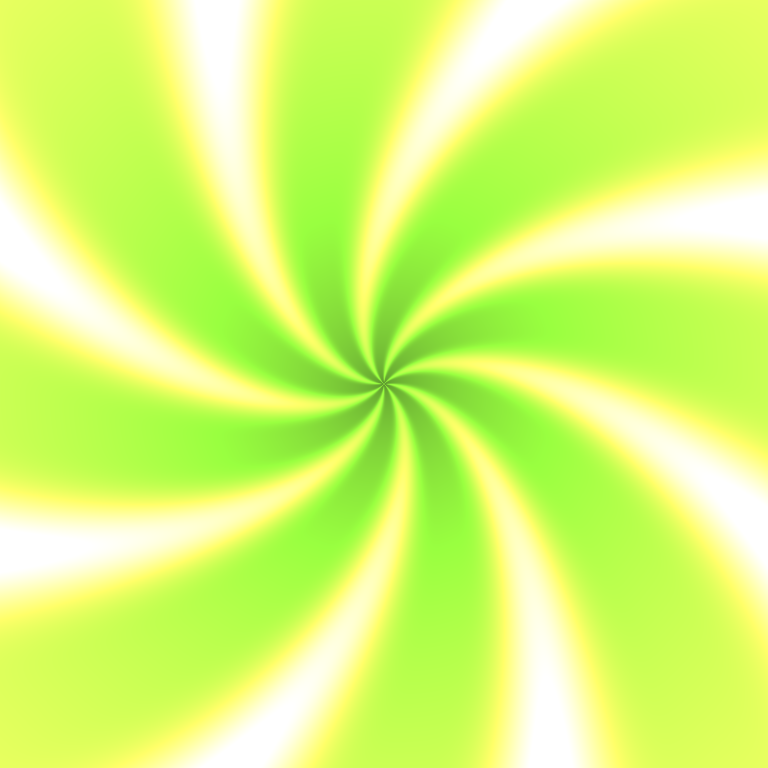
Write a Shadertoy shader that draws this background.

```glsl
// Four-stop ramp: shade, leaf, lemon, white
vec3 limeRamp(float level) {
    vec3 shade = vec3(0.35, 0.56, 0.18);
    vec3 leaf  = vec3(0.60, 1.00, 0.25);
    vec3 lemon = vec3(1.00, 1.00, 0.41);
    vec3 color = mix(shade, leaf, clamp(level, 0.0, 1.0));
    color = mix(color, lemon, clamp(level - 1.0, 0.0, 1.0));
    return mix(color, vec3(1.0), clamp(level - 2.0, 0.0, 1.0));
}

// 1 along the bright rays, 0 along the green arms between them
float spiralRays(float radius, float angle) {
    float twisted = angle + 0.473 * log(radius + 0.05) - 0.161;
    return pow(0.5 + 0.5 * cos(8.0 * twisted), 2.6);
}

void mainImage(out vec4 fragColor, in vec2 fragCoord) {
    vec2 p = (fragCoord - 0.5 * iResolution.xy) / min(iResolution.x, iResolution.y);
    float radius = max(length(p), 1e-4);
    float rays = spiralRays(radius, atan(p.y, p.x + 1e-6));

    // Both levels rise outward, the rays faster near the center
    float armLevel = 2.1 * sqrt(radius);
    float rayLevel = 3.85 * pow(radius, 0.3);

    fragColor = vec4(limeRamp(mix(armLevel, rayLevel, rays)), 1.0);
}
```
